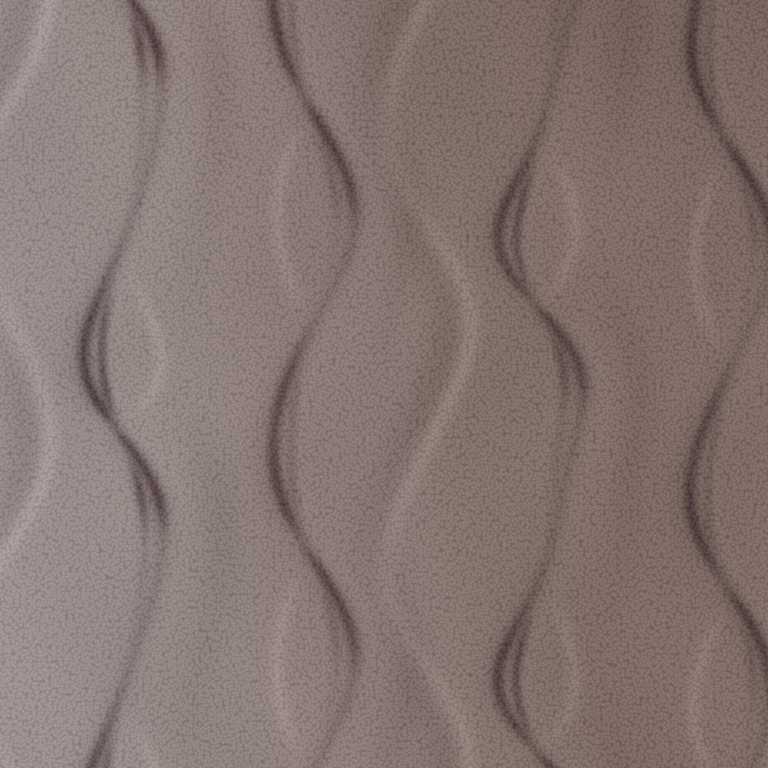
Reproduce this pattern procedurally as a Shadertoy shader.

```glsl
// Embossed plaster with wavy vertical strands: each group has a pale ridge, a doubled
// dark crease and a single dark crease. Every strand is a skewed cosine with a gaussian
// profile; cellular grain and a left-to-right light falloff cover the surface.

#define PERIOD 0.582      // height of one wave
#define PITCH 0.545       // width of one group of three strands
#define SWING 0.053       // sideways reach of a strand
#define CREASE 0.0085     // half width of a dark crease
#define RIDGE 0.013       // half width of a pale ridge
#define GRAIN_SCALE 230.0
#define GRAIN 0.13
#define LIT vec3(0.605, 0.560, 0.556)
#define SHADED vec3(0.495, 0.422, 0.396)
#define INK vec3(0.245, 0.180, 0.185)

const float TAU = 6.2831853;
const float CENTRE[3] = float[3](0.013, 0.159, 0.406);
// Depth below the top edge of each strand's rightmost bulge
const float BULGE[6] = float[6](0.56, 0.682, 0.28, 0.43, 0.52, 0.33);

vec2 hash2(vec2 p) {
    vec3 q = fract(p.xyx * vec3(0.1031, 0.1030, 0.0973));
    q += dot(q, q.yzx + 33.33);
    return fract((q.xx + q.yz) * q.zy);
}

// Distance to the nearest scattered point
float cellular(vec2 p) {
    vec2 cell = floor(p), f = p - cell;
    float nearest = 2.0;
    for (int j = -1; j <= 1; j++)
        for (int i = -1; i <= 1; i++) {
            vec2 o = vec2(i, j);
            vec2 d = o + hash2(cell + o) - f;
            nearest = min(nearest, dot(d, d));
        }
    return sqrt(nearest);
}

float bell(float x, float width) {
    x /= width;
    return exp(-x * x);
}

// Strength of a crease along its wave: faint past the bulge, with a short break
float creaseStrength(float angle) {
    float r = mod(angle - 0.4, TAU);
    float body = smoothstep(0.8, 2.3, r) * (1.0 - smoothstep(5.4, 6.2, r));
    return mix(0.27, 1.0, body) * (1.0 - 0.5 * bell(r - 4.15, 0.25));
}

// Adds one strand: x = relief (light or shade), y = ink
vec2 strand(vec2 uv, int index) {
    int kind = index % 3;
    float centre = CENTRE[kind] + PITCH * float(index / 3);
    float phase = TAU * (1.0 - uv.y - BULGE[index]) / PERIOD;
    float skew = kind == 1 ? 0.95 : 0.1;
    float angle = phase - skew * 0.5 * (1.0 - cos(phase));
    float side = cos(angle);
    float sway = 0.003 * sin(uv.y * 23.0 + float(index) * 2.1);
    float x = uv.x - centre - sway;
    float d = x - SWING * side;

    if (kind == 0) {
        float glow = 0.35 + 0.65 * (0.5 + 0.5 * cos(angle - 0.6));
        float relief = 0.065 * bell(d, RIDGE) - 0.04 * bell(d + 0.032, 0.025);
        return vec2(relief * glow, 0.0);
    }

    // Main crease and the thinner echo inside each bulge
    float strength = creaseStrength(angle);
    float echoSize = (kind == 1 ? 0.55 : 0.25) * smoothstep(0.25, 0.9, abs(side));
    float ink = 0.62 * bell(d, CREASE) + 0.16 * bell(d, 3.0 * CREASE);
    ink += echoSize * bell(d + 0.45 * SWING * side, 0.8 * CREASE);

    // Pale opposite strand, lit flank and broad hollow to the right
    float relief = 0.045 * bell(x + 0.9 * SWING * side, 0.01) * smoothstep(0.1, 0.8, -side * (kind == 1 ? 1.0 : -1.0));
    relief += 0.022 * strength * bell(d - 0.024, 0.014);
    relief -= 0.03 * bell(x - 0.1 - 0.5 * SWING * side, 0.025) * (0.5 + 0.5 * side);
    return vec2(relief, ink * strength);
}

void mainImage(out vec4 fragColor, in vec2 fragCoord) {
    vec2 uv = fragCoord / iResolution.xy;

    // Broad light falloff and slow surface mottling
    float shade = smoothstep(-0.15, 0.85, uv.x + 0.12 * (uv.y - 0.5));
    vec3 col = mix(LIT, SHADED, shade);
    col -= 0.035 * smoothstep(0.7, 1.05, uv.y) * smoothstep(0.2, 0.9, uv.x);
    col += 0.012 * sin(uv.x * 17.0 + 2.0 * sin(uv.y * 6.0)) * sin(uv.y * 9.0 + uv.x * 5.0);

    // Strands
    vec2 marks = vec2(0.0);
    for (int i = 0; i < 6; i++) marks += strand(uv, i);
    float wear = 0.88 + 0.12 * sin(uv.y * 31.0 + uv.x * 19.0) * sin(uv.x * 27.0 - uv.y * 11.0);
    col += marks.x;
    col = mix(col, INK, clamp(marks.y * wear, 0.0, 0.85));

    // Grain
    col += GRAIN * (0.45 - cellular(uv * GRAIN_SCALE));
    fragColor = vec4(clamp(col, 0.0, 1.0), 1.0);
}
```
